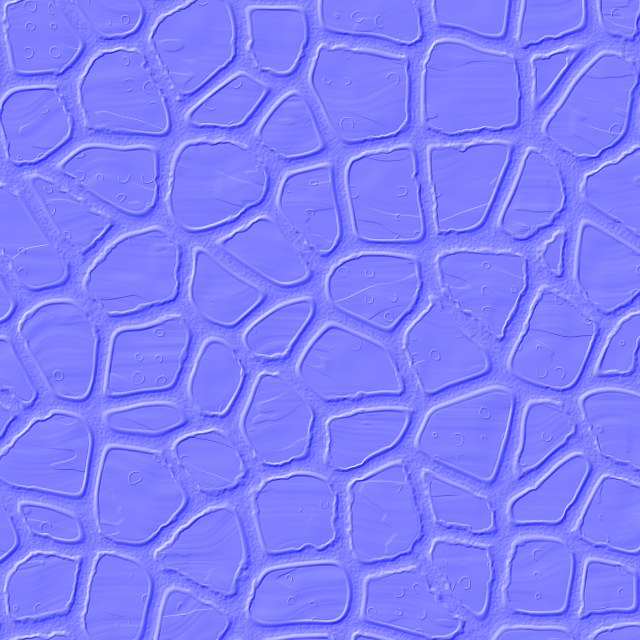
Reproduce this texture map procedurally as a WebGL 2 fragment shader.

```glsl
#version 300 es
precision highp float;

uniform vec2 u_resolution;
out vec4 fragColor;

const float STONES_ACROSS = 7.7;
const float SAMPLE_STEP = 0.007;
const float RELIEF_GAIN = 0.25;
const vec2 SLOPE_DIRECTION = vec2(0.66, -0.75);

vec3 hash3(vec2 p) {
    vec3 q = fract(p.xyx * vec3(0.1031, 0.1030, 0.0973));
    q += dot(q, q.yxz + 33.33);
    return fract((q.xxy + q.yzz) * q.zyx);
}

float noise(vec2 p) {
    vec2 cell = floor(p);
    vec2 f = fract(p);
    f = f * f * f * (f * (f * 6.0 - 15.0) + 10.0);
    float bottom = mix(hash3(cell).x, hash3(cell + vec2(1, 0)).x, f.x);
    float top = mix(hash3(cell + vec2(0, 1)).x, hash3(cell + vec2(1, 1)).x, f.x);
    return mix(bottom, top, f.y);
}

float fbm(vec2 p) {
    float sum = 0.0;
    float amplitude = 0.5;
    for (int i = 0; i < 3; i++) {
        sum += amplitude * noise(p);
        p = mat2(1.6, 1.2, -1.2, 1.6) * p + 7.3;
        amplitude *= 0.5;
    }
    return sum;
}

// Site position in xy, size weight in z
vec3 stoneSite(vec2 cell) {
    vec3 h = hash3(cell + 41.0);
    return vec3(cell + 0.08 + 0.84 * h.xy, 0.2 * h.z);
}

float powerDistance(vec2 p, vec3 site) {
    vec2 offset = p - site.xy;
    return dot(offset, offset) - site.z;
}

// Rounded distance to the joint in x, site of the stone in yz
vec3 stoneCell(vec2 p, float sharpness) {
    vec2 base = floor(p);
    vec3 nearest = vec3(0.0);
    float best = 1e3;
    for (int y = -2; y <= 2; y++)
    for (int x = -2; x <= 2; x++) {
        vec3 site = stoneSite(base + vec2(x, y));
        float d = powerDistance(p, site);
        if (d < best) { best = d; nearest = site; }
    }
    float sum = 0.0;
    for (int y = -2; y <= 2; y++)
    for (int x = -2; x <= 2; x++) {
        vec3 site = stoneSite(base + vec2(x, y));
        float gap = distance(site.xy, nearest.xy);
        if (gap > 0.001) {
            float edge = (powerDistance(p, site) - best) / (2.0 * gap);
            sum += exp(-sharpness * edge);
        }
    }
    return vec3(-log(sum) / sharpness, nearest.xy);
}

// Soft outer bank, steep shoulder and a thin lip falling back to the face
float rimHeight(float d, float lip) {
    return 0.012 * smoothstep(0.0, 0.06, d) + 0.046 * smoothstep(0.045, 0.095, d)
         - 0.027 * lip * smoothstep(0.098, 0.128, d);
}

// Scattered open rings with uneven outlines
float curlMarks(vec2 p) {
    vec2 cell = floor(p);
    vec3 h = hash3(cell + 90.0);
    vec2 q = fract(p) - 0.35 - 0.3 * h.xy;
    float radius = 0.1 + 0.16 * h.z + 0.16 * (noise(p * 3.0) - 0.5);
    float line = (length(q) - radius) / 0.035;
    float opening = smoothstep(-0.4, 0.2, cos(atan(q.y, q.x) - 6.28 * h.x) + h.y);
    return exp(-line * line) * opening * step(0.55, hash3(cell + 17.0).y);
}

// Layered streaks, broken ledges and curled marks
float faceHeight(vec2 p, vec2 seed) {
    vec2 q = p + seed * 5.0;
    float bend = 0.5 * noise(q * 1.3);
    float streaks = 0.012 * noise(vec2(q.x * 0.7, (q.y + bend) * 8.0))
                  + 0.003 * noise(vec2(q.x * 1.5, (q.y + bend) * 24.0));
    float tilt = 2.0 * hash3(floor(seed * 37.0)).x - 1.0;
    float layer = fbm(vec2(q.x * 0.9 + q.y * 0.5, q.y * 2.6 - q.x * tilt));
    float ledge = 0.011 * smoothstep(0.0, 0.03, layer - 0.46)
                * smoothstep(0.3, 0.7, noise(q * 2.3 + 9.0));
    float marks = 0.009 * curlMarks(q * 3.6) * smoothstep(0.4, 0.6, noise(q * 1.7 + 50.0));
    return streaks + ledge + marks;
}

float grainHeight(vec2 p) {
    return 0.007 * noise(p * 38.0) + 0.005 * noise(p * 15.0);
}

float surfaceHeight(vec2 p) {
    vec2 wobble = vec2(noise(p * 2.2), noise(p * 2.2 + 30.0)) - 0.5;
    vec3 stone = stoneCell(p + 0.09 * wobble, 21.0);
    float chipped = smoothstep(0.46, 0.66, noise(p * 2.4 + 70.0));
    float d = stone.x + chipped * 0.1 * (fbm(p * 7.0) - 0.45);
    float lip = 0.5 + 0.9 * noise(p * 3.0 + 12.0);
    float face = smoothstep(0.09, 0.14, d);
    float joint = 1.0 - smoothstep(0.03, 0.09, d);
    return rimHeight(d, lip) + face * faceHeight(p, stone.yz) + joint * grainHeight(p);
}

void main() {
    vec2 p = gl_FragCoord.xy / u_resolution * STONES_ACROSS;
    vec2 offset = SAMPLE_STEP * SLOPE_DIRECTION;

    // Directional slope shared by the red and green channels
    float rise = surfaceHeight(p + offset) - surfaceHeight(p - offset);
    float slope = rise / (2.0 * SAMPLE_STEP);
    float tone = clamp(0.5 + RELIEF_GAIN * slope, 0.18, 0.86);
    fragColor = vec4(tone, tone, 1.0, 1.0);
}
```
